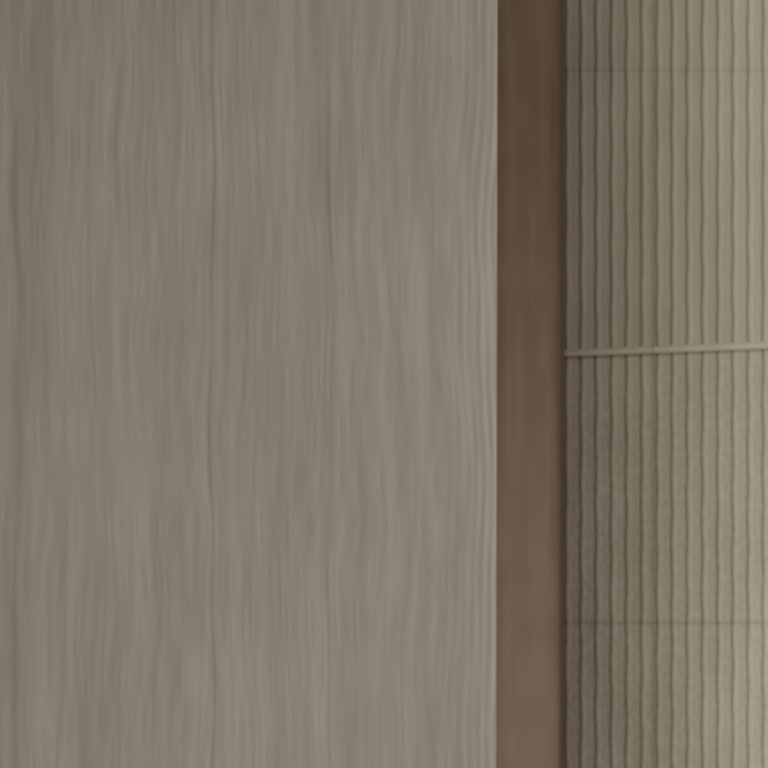
Reproduce this texture procedurally as a WebGL 2 fragment shader.

```glsl
#version 300 es
precision highp float;
// Vertical-grained wood panel with a shadowed side strip, beside ribbed stone tiles.

uniform vec2 u_resolution;
out vec4 fragColor;

// Layout, in canvas units
const float PANEL_EDGE = 0.648;
const float STRIP_EDGE = 0.729;
const float GROOVE_START = 0.7357;
const float RIB_PITCH = 0.0198;
const float TILE_SEAM_X = 0.850;
const float JOINT_Y = 0.540;
const float JOINT_SLOPE = 0.040;
const float FAINT_JOINT_TOP = 0.909;
const float FAINT_JOINT_LOW = 0.189;
const float SOFT = 0.002;

// Colours
const vec3 WOOD_DARK = vec3(0.455, 0.412, 0.365);
const vec3 WOOD_LIGHT = vec3(0.545, 0.503, 0.458);
const vec3 STRIP_TOP = vec3(0.335, 0.275, 0.220);
const vec3 STRIP_LOW = vec3(0.440, 0.375, 0.315);
const vec3 GAP = vec3(0.240, 0.195, 0.155);
const vec3 STONE_SHADE = vec3(0.355, 0.315, 0.265);
const vec3 STONE_LIT = vec3(0.605, 0.570, 0.510);

// Strengths
const float GRAIN = 0.050;
const float FIBRE = 0.035;
const float PIT = 0.030;

float hash(vec2 p) {
    p = fract(p * vec2(0.1031, 0.1137));
    p += dot(p, p.yx + 33.33);
    return fract((p.x + p.y) * p.x * 17.0);
}

float valueNoise(vec2 p) {
    vec2 i = floor(p), f = fract(p);
    f = f * f * (3.0 - 2.0 * f);
    return mix(mix(hash(i), hash(i + vec2(1, 0)), f.x),
               mix(hash(i + vec2(0, 1)), hash(i + vec2(1, 1)), f.x), f.y);
}

// Distance to the nearest scattered cell point
float cellular(vec2 p) {
    vec2 cell = floor(p);
    float nearest = 2.0;
    for (int j = -1; j <= 1; j++) {
        for (int i = -1; i <= 1; i++) {
            vec2 c = cell + vec2(i, j);
            vec2 point = c + vec2(hash(c + 7.0), hash(c + 41.0));
            nearest = min(nearest, length(point - p));
        }
    }
    return nearest;
}

float line(float d, float width) {
    return exp(-d * d / (width * width));
}

vec3 woodPanel(vec2 uv) {
    float sway = 0.003 * sin(uv.y * 9.0 + uv.x * 14.0) + 0.0015 * sin(uv.y * 27.0 + uv.x * 31.0);
    float x = uv.x + sway;
    float light = 0.42 + 0.30 * smoothstep(0.0, 0.42, uv.x) + 0.28 * (1.0 - uv.y)
                - 0.12 * smoothstep(0.6, 1.0, uv.y);
    vec3 wood = mix(WOOD_DARK, WOOD_LIGHT, light);

    // Broad bands, then finer fibres
    float bands = valueNoise(vec2(x * 24.0, uv.y * 1.5)) - 0.5;
    float streaks = valueNoise(vec2(x * 85.0, uv.y * 3.5 + 9.0)) - 0.5;
    float fibres = valueNoise(vec2(x * 230.0, uv.y * 16.0)) - 0.5;
    float patina = valueNoise(uv * vec2(7.0, 9.0) + 20.0) - 0.5;
    wood += GRAIN * (0.55 * bands + 0.65 * streaks) + FIBRE * fibres + 0.015 * patina;

    // Long dark veins and the wavy grain beside the edge
    float broken = 0.35 + 0.65 * valueNoise(vec2(3.0, uv.y * 7.0));
    wood -= broken * (0.045 * line(x - 0.022, 0.006) + 0.050 * line(x - 0.276, 0.003)
          + 0.035 * line(x - 0.430, 0.003));
    float edgeZone = smoothstep(0.57, 0.64, uv.x);
    wood += edgeZone * (0.018 * sin(x * 560.0 + 2.0 * sin(uv.y * 11.0)) + 0.015);
    return wood + 0.025 * line(uv.x - PANEL_EDGE + 0.004, 0.004);
}

vec3 sideStrip(vec2 uv) {
    vec3 strip = mix(STRIP_LOW, STRIP_TOP, smoothstep(0.0, 1.0, uv.y));
    strip += 0.022 * (valueNoise(uv * vec2(75.0, 28.0)) - 0.5);
    strip += 0.018 * (valueNoise(vec2(uv.x * 160.0, uv.y * 6.0)) - 0.5);
    strip -= 0.025 * line(uv.x - PANEL_EDGE, 0.010);
    return strip - 0.040 * smoothstep(0.712, STRIP_EDGE, uv.x);
}

vec3 ribbedTiles(vec2 uv) {
    float across = clamp((uv.x - 0.735) / 0.265, 0.0, 1.0);
    vec3 stone = mix(STONE_SHADE, STONE_LIT, pow(across, 0.75));
    stone += 0.035 * across * smoothstep(0.55, 0.0, uv.y);

    // Ribs: a dark groove with a lit shoulder
    float wobble = 0.0006 * sin(uv.y * 70.0 + floor(uv.x / RIB_PITCH) * 2.0);
    float rib = fract((uv.x - GROOVE_START + wobble) / RIB_PITCH + 0.5) - 0.5;
    float jointDist = uv.y - JOINT_Y - JOINT_SLOPE * (uv.x - 0.74);
    float inRibs = smoothstep(0.003, 0.007, abs(jointDist));
    stone += inRibs * (0.030 * line(rib - 0.28, 0.16) - 0.095 * line(rib, 0.13));

    // Tile joints and seam
    stone += 0.045 * line(jointDist, 0.003) - 0.085 * line(jointDist + 0.006, 0.0025);
    float faint = line(uv.y - FAINT_JOINT_TOP, 0.003) + 1.6 * line(uv.y - FAINT_JOINT_LOW, 0.003);
    stone -= 0.022 * faint + 0.045 * line(uv.x - TILE_SEAM_X, 0.0025);

    // Pitted surface, rougher on the lower tile
    float rough = mix(1.0, 0.45, smoothstep(0.45, 0.56, uv.y));
    stone += PIT * rough * (cellular(uv * vec2(130.0, 85.0)) - 0.5);
    return stone + 0.025 * (valueNoise(uv * vec2(30.0, 14.0)) - 0.5);
}

void main() {
    vec2 uv = gl_FragCoord.xy / u_resolution;
    float panelEdge = PANEL_EDGE - 0.002 * (1.0 - uv.y);
    vec3 color = mix(woodPanel(uv), sideStrip(uv), smoothstep(-SOFT, SOFT, uv.x - panelEdge));
    color = mix(color, ribbedTiles(uv), smoothstep(-SOFT, SOFT, uv.x - STRIP_EDGE - 0.004));
    color = mix(color, GAP, 0.75 * line(uv.x - STRIP_EDGE - 0.003, 0.0045));
    fragColor = vec4(color, 1.0);
}
```
